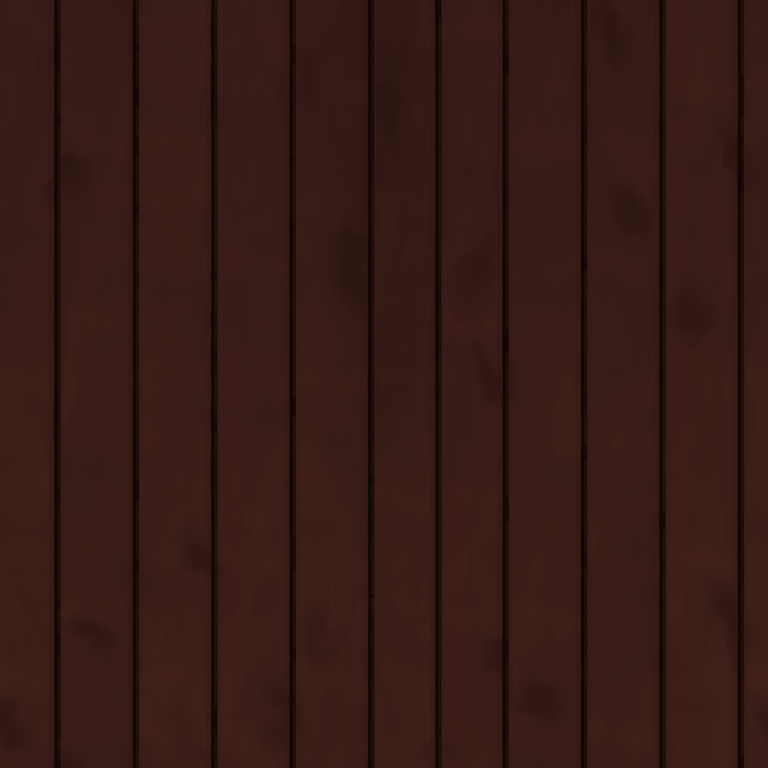
This texture is drawn by a WebGL 1 fragment shader. Its source:

```glsl
precision highp float;

uniform vec2 u_resolution;

const float TAU = 6.2831853;
const float BOARDS = 10.0;
const vec3 WOOD = vec3(0.222, 0.110, 0.090);
const vec3 RED_SHEEN = vec3(0.262, 0.120, 0.102);
const vec3 SHADE = vec3(0.145, 0.068, 0.050);
const vec3 GROOVE = vec3(0.058, 0.024, 0.017);

float hash(vec2 p) {
  vec3 q = fract(vec3(p.xyx) * 0.1031);
  q += dot(q, q.yzx + 33.33);
  return fract((q.x + q.y) * q.z);
}

// Nearest feature distance and the random id of its cell, tiling by period
vec2 cellular(vec2 p, vec2 period) {
  vec2 cell = floor(p);
  vec2 nearest = vec2(9.0, 0.0);
  for (int j = -1; j <= 1; j++) {
    for (int i = -1; i <= 1; i++) {
      vec2 c = cell + vec2(float(i), float(j));
      vec2 id = mod(c, period);
      vec2 point = c + vec2(hash(id + 3.1), hash(id + 17.7));
      float d = length(p - point);
      if (d < nearest.x) nearest = vec2(d, hash(id + 41.3));
    }
  }
  return nearest;
}

// Layered, warped sines with whole-number frequencies, about -1 to 1
float clouds(vec2 p, float seed) {
  float sum = 0.0;
  float amplitude = 0.5;
  for (int i = 1; i <= 5; i++) {
    float k = float(i);
    vec2 f = vec2(k * 3.0 - 1.0, k * 2.0 - 1.0);
    float warp = 1.6 * sin(TAU * dot(p, vec2(f.y + 1.0, -f.x)) + seed * k);
    sum += amplitude * sin(TAU * dot(p, f) + warp + seed * 2.3);
    amplitude *= 0.68;
  }
  return sum * 0.8;
}

// Seam positions: even spacing, with two narrower boards in the middle
float seamAt(float i) {
  return 0.073 + 0.1021 * i - 0.0145 * clamp(i - 4.0, 0.0, 2.0);
}

// x: signed offset from the closest seam, y: index of the board
vec2 findBoard(float x) {
  float offset = 1.0;
  float leftGap = 2.0;
  float board = 0.0;
  for (float i = 0.0; i < BOARDS; i++) {
    float d = x - seamAt(i);
    float wrapped = d - floor(d + 0.5);
    if (abs(wrapped) < abs(offset)) offset = wrapped;
    if (fract(d) < leftGap) {
      leftGap = fract(d);
      board = i;
    }
  }
  return vec2(offset, board);
}

float band(float x, float centre, float halfWidth, float blur) {
  return 1.0 - smoothstep(halfWidth - blur, halfWidth + blur, abs(x - centre));
}

vec3 woodColor(vec2 uv, float board) {
  float seed = board * 1.73 + 0.6;
  float mottling = clouds(uv, seed);
  float fibre = cellular(vec2(uv.x * 150.0, uv.y * 14.0 + board * 5.0), vec2(150.0, 14.0)).x;
  float patchy = cellular(uv * vec2(24.0, 14.0) + 0.5 * mottling, vec2(24.0, 14.0)).x;

  // Sparse smoky stains
  vec2 smear = vec2(uv.x * 14.0 + uv.y * 4.0, uv.y * 9.0) + 0.35 * mottling;
  vec2 spot = cellular(smear, vec2(14.0, 9.0));
  float stain = smoothstep(0.55, 0.05, spot.x) * smoothstep(0.80, 0.92, spot.y);

  // Darker boards near the middle, redder wood toward the bottom
  float middle = (uv.x - 0.5) / 0.075;
  float tone = 1.04 - 0.07 * smoothstep(0.25, 0.9, uv.y);
  tone -= 0.13 * exp(-middle * middle) * smoothstep(0.15, 0.6, uv.y);
  tone += 0.05 * (hash(vec2(board, 8.0)) - 0.5);
  tone += 0.045 * mottling + 0.05 * (0.5 - fibre) + 0.04 * (0.5 - patchy);

  float sheen = 0.22 * smoothstep(0.1, 0.9, mottling) * (1.0 - 0.6 * uv.y);
  return mix(mix(WOOD, RED_SHEEN, sheen) * tone, SHADE, 0.5 * stain);
}

void main() {
  float pixel = 1.0 / min(u_resolution.x, u_resolution.y);
  vec2 uv = fract(gl_FragCoord.xy * pixel);
  vec2 place = findBoard(uv.x);
  float offset = place.x;
  vec3 color = woodColor(uv, place.y);

  // Worn edges vary along each seam
  float seam = place.y + step(offset, 0.0);
  float wear = clouds(vec2(seam * 0.137, uv.y * 2.0), seam);
  float chip = cellular(vec2(seam * 7.3, uv.y * 40.0), vec2(97.0, 40.0)).y;
  float blur = max(pixel * 0.75, 0.0011);

  // Rounded board edges, reddish lip, shaded bevel and dark core
  color = mix(color, SHADE, 0.3 * smoothstep(0.013, 0.003, abs(offset)));
  color = mix(color, RED_SHEEN, (0.4 + 0.2 * wear) * band(offset, 0.0072, 0.0008, blur));
  color = mix(color, RED_SHEEN, 0.25 * band(offset, -0.0046, 0.0007, blur));
  color = mix(color, SHADE * 0.88, 0.85 * band(offset, 0.0020, 0.0039, blur));
  color = mix(color, GROOVE, (0.35 + 0.3 * wear) * band(offset, 0.0046, 0.0009, blur));
  color = mix(color, GROOVE, 0.6 * smoothstep(0.88, 0.94, chip) * band(offset, 0.0035, 0.0022, blur));
  color = mix(color, GROOVE, 0.96 * band(offset, 0.0, 0.0021 + 0.0004 * wear, blur));

  gl_FragColor = vec4(color, 1.0);
}
```
